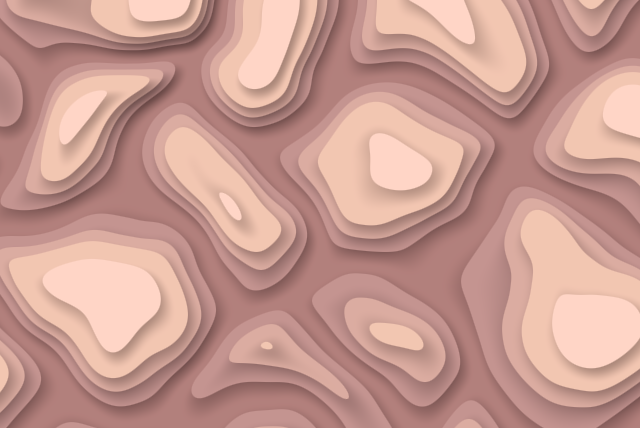
Reproduce this background procedurally as a Shadertoy shader.

```glsl
#define ISLANDS 2.4                     // island cells per canvas height
#define JITTER 0.8                      // scatter of the island centres
#define ROUNDING 17.0                   // higher gives sharper island corners
#define BEND 0.28                       // large sway of the outlines
#define RIPPLE 0.055                    // small sway of the outlines
#define RELIEF 0.11                     // uneven spacing of inner layers
#define SHADOW_OFFSET vec2(0.024, -0.036)
#define SHADOW_BLUR 0.058
#define SHADOW_TINT vec3(0.70, 0.68, 0.68)
#define SEED vec2(17.0, 5.0)

const int LAYERS = 4;

vec2 hash2(vec2 cell) {
    vec2 q = vec2(dot(cell, vec2(127.1, 311.7)), dot(cell, vec2(269.5, 183.3)));
    return fract(sin(q) * 43758.5453);
}

// Smooth two-channel value noise in the range -1 to 1
vec2 noise2(vec2 p) {
    vec2 cell = floor(p);
    vec2 f = p - cell;
    vec2 u = f * f * f * (f * (f * 6.0 - 15.0) + 10.0);
    vec2 low = mix(hash2(cell), hash2(cell + vec2(1, 0)), u.x);
    vec2 high = mix(hash2(cell + vec2(0, 1)), hash2(cell + vec2(1, 1)), u.x);
    return 2.0 * mix(low, high, u.y) - 1.0;
}

vec2 islandCentre(vec2 cell) {
    return cell + 0.5 + JITTER * (hash2(cell) - 0.5);
}

// Rounded distance to the border of the enclosing cell
float borderDistance(vec2 p) {
    vec2 home = floor(p);
    vec2 nearestCell = home;
    float nearest = 1e3;
    for (int y = -1; y <= 1; y++)
    for (int x = -1; x <= 1; x++) {
        vec2 cell = home + vec2(x, y);
        float d = distance(p, islandCentre(cell));
        if (d < nearest) {
            nearest = d;
            nearestCell = cell;
        }
    }

    vec2 centre = islandCentre(nearestCell);
    float sum = 0.0;
    for (int y = -2; y <= 2; y++)
    for (int x = -2; x <= 2; x++) {
        if (x == 0 && y == 0) continue;
        vec2 other = islandCentre(nearestCell + vec2(x, y));
        float d = dot(0.5 * (centre + other) - p, normalize(other - centre));
        sum += exp(-ROUNDING * d);
    }
    return -log(sum) / ROUNDING;
}

// Terrain height: zero in the channels, rising into each island
float terrain(vec2 p) {
    vec2 warped = p + BEND * noise2(p * 1.35 + 31.0);
    warped += RIPPLE * noise2(p * 3.1 + 57.0);
    float h = borderDistance(warped);
    return h + RELIEF * noise2(p * 1.9 + 83.0).x * smoothstep(0.0, 0.3, h);
}

void mainImage(out vec4 fragColor, in vec2 fragCoord) {
    vec2 p = fragCoord / iResolution.y * ISLANDS + SEED;

    float levels[LAYERS] = float[](0.065, 0.135, 0.205, 0.345);
    vec3 paper[LAYERS] = vec3[](
        vec3(0.77, 0.58, 0.565),
        vec3(0.86, 0.675, 0.63),
        vec3(0.95, 0.775, 0.695),
        vec3(1.0, 0.835, 0.775));

    float height = terrain(p);
    float casterHeight = terrain(p - SHADOW_OFFSET);
    float edge = fwidth(height) + 1e-5;

    // Stack the sheets, each shading whatever lies beneath it
    vec3 colour = vec3(0.70, 0.50, 0.485);
    for (int i = 0; i < LAYERS; i++) {
        float shade = smoothstep(-SHADOW_BLUR, SHADOW_BLUR, casterHeight - levels[i]);
        colour *= mix(vec3(1.0), SHADOW_TINT, shade);
        float cover = clamp(0.5 + (height - levels[i]) / edge, 0.0, 1.0);
        colour = mix(colour, paper[i], cover);
    }
    fragColor = vec4(colour, 1.0);
}
```
